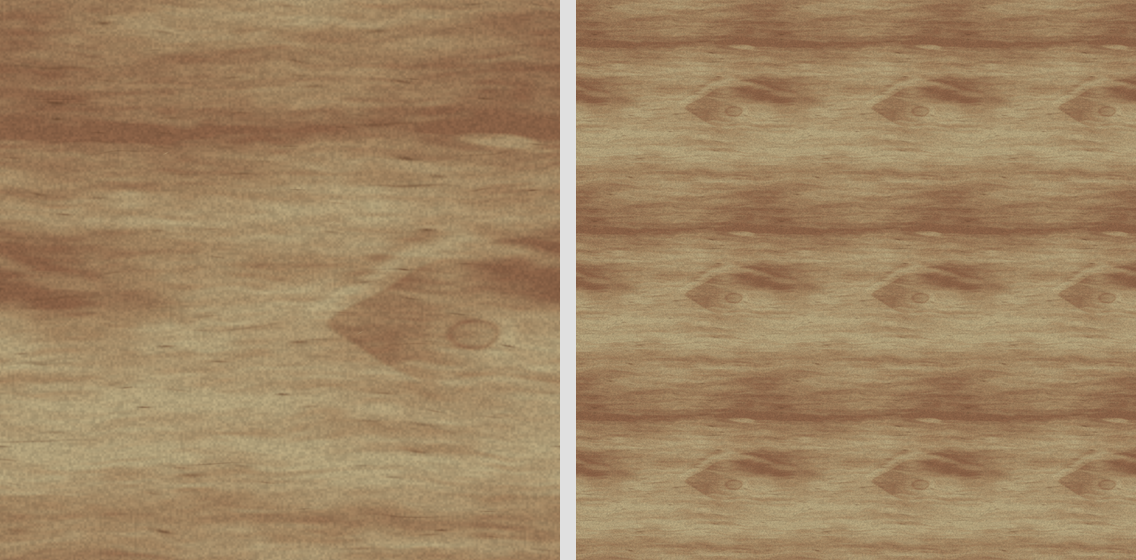
Left, the tile; right, the same tile 3 across and 3 down.
A WebGL 2 fragment shader for this texture:

```glsl
#version 300 es
precision highp float;

uniform vec2 u_resolution;
out vec4 fragColor;

#define DARK_WOOD vec3(0.53, 0.375, 0.27)
#define MID_WOOD vec3(0.62, 0.505, 0.367)
#define PALE_WOOD vec3(0.69, 0.625, 0.475)
#define PORE_COLOR vec3(0.40, 0.27, 0.18)
#define BASE_TONE 0.665
#define STREAK_GAIN 1.3
#define GRAIN_GAIN 0.2
#define WARP 0.025
#define FIGURE_CENTER vec2(0.81, 0.42)
#define SLIVER_CENTER vec2(0.89, 0.748)

const float TAU = 6.28319;

float hash(vec2 cell, float seed) {
    vec3 p = fract((cell.xyx + seed * 17.0) * 0.1031);
    p += dot(p, p.yzx + 33.33);
    return fract((p.x + p.y) * p.z);
}

// Value noise that wraps after a whole number of cells
float noise(vec2 uv, vec2 cells, float seed) {
    vec2 p = uv * cells;
    vec2 i = floor(p);
    vec2 f = p - i;
    f = f * f * (3.0 - 2.0 * f);
    vec2 a = mod(i, cells);
    vec2 b = mod(i + 1.0, cells);
    return mix(mix(hash(a, seed), hash(vec2(b.x, a.y), seed), f.x),
               mix(hash(vec2(a.x, b.y), seed), hash(b, seed), f.x), f.y) - 0.5;
}

float fbm(vec2 uv, vec2 cells, float seed) {
    float sum = 0.0, gain = 1.0;
    for (int k = 0; k < 4; k++) {
        sum += gain * noise(uv, cells, seed + float(k));
        cells *= 2.0;
        gain *= 0.6;
    }
    return sum;
}

vec2 wrap(vec2 d) { return fract(d + 0.5) - 0.5; }

float bell(float d, float width) {
    d /= width;
    return exp(-d * d);
}

float band(float y, float center, float width) {
    return bell(fract(y - center + 0.5) - 0.5, width);
}

// Scattered soft dashes, one at most per cell, rows shifted at random
float dashes(vec2 uv, vec2 cells, vec2 size, float density, float tilt, float seed) {
    vec2 p = uv * cells;
    float row = mod(floor(p.y), cells.y);
    p.x += hash(vec2(row, 3.0), seed) * cells.x;
    vec2 cell = vec2(mod(floor(p.x), cells.x), row);
    vec2 center = 0.5 + vec2(0.2, 0.35) * (vec2(hash(cell, seed + 1.0), hash(cell, seed + 2.0)) - 0.5);
    vec2 d = (fract(p) - center) / cells;
    d.y += tilt * d.x;
    d /= size * mix(0.5, 1.0, hash(cell, seed + 3.0));
    float present = step(hash(cell, seed + 4.0), density);
    return present * exp(-dot(d, d)) * mix(0.4, 1.0, hash(cell, seed + 5.0));
}

// Pointed growth figure with a pale rim and a small oval knot
float figureTone(vec2 p) {
    float window = 1.0 - smoothstep(0.28, 0.46, abs(p.x));
    float ridge = sqrt(p.x * p.x + 0.0009) - 0.03;
    float top = 0.125 - ridge * (p.x < 0.0 ? 0.58 : 0.3);
    float keel = sqrt(pow(p.x + 0.05, 2.0) + 0.0009) - 0.03;
    float bottom = -0.1 + keel * (p.x < -0.05 ? 0.6 : 0.13);
    float above = top - p.y, below = p.y - bottom;
    float inside = 0.5 * (above + below - sqrt(pow(above - below, 2.0) + 0.0004));
    float body = smoothstep(-0.003, 0.009, inside) * (0.17 + 0.25 * exp(-max(inside, 0.0) / 0.03));
    float tone = -body * (1.0 - 0.55 * smoothstep(-0.12, 0.1, p.x));
    float reach = smoothstep(-0.32, -0.18, p.x);
    tone += reach * (0.24 * bell(above + 0.03, 0.014) - 0.16 * bell(above + 0.055, 0.012));
    tone += 0.16 * bell(p.x, 0.035) * bell(p.y - 0.12, 0.09);
    float oval = length((p - vec2(0.035, -0.012)) / vec2(0.043, 0.025));
    tone += 0.15 * bell(oval - 1.6, 0.4) - 0.26 * bell(oval - 1.0, 0.15);
    tone -= 0.1 * (1.0 - smoothstep(0.8, 1.1, oval));
    return tone * window;
}

void main() {
    vec2 uv = gl_FragCoord.xy / u_resolution;
    vec2 q = uv + vec2(0.0, WARP * fbm(uv, vec2(3.0, 5.0), 1.0));

    // Broad colour bands
    float tone = BASE_TONE - 0.45 * band(q.y, 0.84, 0.14) - 0.17 * band(q.y, 0.755, 0.03);
    tone += 0.24 * band(q.y, 0.62, 0.035) * band(q.x, 0.45, 0.26);
    tone -= 0.24 * band(q.y, 0.53, 0.05);
    tone -= 0.32 * band(q.y, 0.465, 0.035) * band(q.x, 0.1, 0.16);
    tone += 0.17 * band(q.y, 0.2, 0.09) + 0.12 * band(q.y, 0.39, 0.06);
    tone -= 0.12 * cos(TAU * (uv.x - 0.05)) * (0.5 + 0.5 * cos(TAU * (uv.y - 0.65)));

    // Streaks along the wood and cloudy mottling
    float streaks = 0.28 * noise(q, vec2(3.0, 18.0), 11.0) + 0.28 * noise(q, vec2(4.0, 47.0), 12.0)
                  + 0.22 * noise(q, vec2(9.0, 110.0), 13.0) + 0.14 * noise(q, vec2(30.0, 150.0), 14.0);
    tone += STREAK_GAIN * streaks + 0.2 * fbm(uv, vec2(5.0, 12.0), 21.0);

    // Knot figure and pale sliver
    vec2 ripple = 0.012 * vec2(noise(uv, vec2(12.0), 31.0), noise(uv, vec2(14.0), 32.0));
    tone += figureTone(wrap(uv - FIGURE_CENTER) + ripple);
    vec2 s = wrap(uv - SLIVER_CENTER) + ripple;
    float sliver = length(vec2(s.x / 0.085, (s.y + 0.1 * s.x) / 0.013));
    tone += 0.3 * (1.0 - smoothstep(0.6, 1.1, sliver)) - 0.12 * bell(sliver - 1.4, 0.35);

    tone = clamp(tone, 0.0, 1.0);
    vec3 color = mix(DARK_WOOD, MID_WOOD, min(tone * 2.0, 1.0));
    color = mix(color, PALE_WOOD, max(tone * 2.0 - 1.0, 0.0));

    // Pores, long hairlines and rare pale nicks
    float pores = 0.6 * dashes(q, vec2(8.0, 30.0), vec2(0.019, 0.0038), 0.13, 0.06, 41.0);
    pores += 0.35 * dashes(q, vec2(9.0, 40.0), vec2(0.022, 0.003), 0.25, 0.03, 51.0);
    pores += 0.4 * dashes(q, vec2(3.0, 20.0), vec2(0.08, 0.003), 0.25, -0.04, 61.0);
    color = mix(color, PORE_COLOR, min(pores, 0.7));
    float nicks = dashes(uv, vec2(6.0), vec2(0.006, 0.0018), 0.15, -0.5, 71.0);
    color = mix(color, PALE_WOOD * 1.1, 0.6 * nicks);

    // Fine surface grain
    float grain = 0.65 * noise(uv, vec2(256.0), 81.0) + 0.35 * noise(uv, vec2(120.0, 170.0), 82.0);
    fragColor = vec4(color * (1.0 + GRAIN_GAIN * grain), 1.0);
}
```
